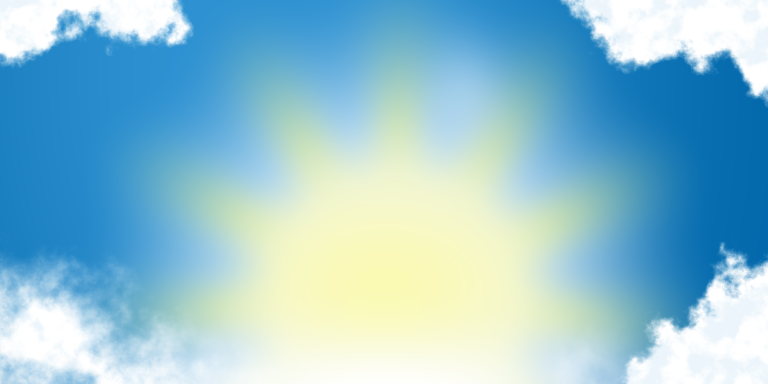
A Shadertoy shader for this background:

```glsl
// A blue sky with a soft sunlit glow fanning upward and clouds in the four corners.
// The glow is a radial falloff modulated by angle; each cloud is a union of
// tapered capsules whose distance is roughened by fractal value noise.

const vec2 SUN = vec2(1.03, 0.22);
const vec3 SKY_BRIGHT = vec3(0.18, 0.57, 0.82);
const vec3 SKY_DEEP = vec3(0.01, 0.41, 0.67);
const vec3 RAY_GREEN = vec3(0.90, 0.94, 0.72);
const vec3 GAP_BLUE = vec3(0.86, 0.93, 0.97);
const vec3 CREAM = vec3(0.96, 0.97, 0.84);
const vec3 SUN_YELLOW = vec3(0.985, 0.98, 0.69);
const vec3 CLOUD_SHADE = vec3(0.84, 0.92, 0.97);

float hash(vec2 p) {
    vec3 q = fract(vec3(p.xyx) * 0.1031);
    q += dot(q, q.yzx + 33.33);
    return fract((q.x + q.y) * q.z);
}

float noise(vec2 p) {
    vec2 i = floor(p), f = fract(p);
    f = f * f * (3.0 - 2.0 * f);
    float low = mix(hash(i), hash(i + vec2(1, 0)), f.x);
    float high = mix(hash(i + vec2(0, 1)), hash(i + vec2(1, 1)), f.x);
    return mix(low, high, f.y);
}

float fbm(vec2 p) {
    float sum = 0.0, weight = 0.5;
    for (int i = 0; i < 6; i++) {
        sum += weight * noise(p);
        p = mat2(1.6, 1.2, -1.2, 1.6) * p + 17.3;
        weight *= 0.55;
    }
    return sum / 1.08;
}

// Soft bell-shaped spot with separate horizontal and vertical radii
float spot(vec2 p, vec2 center, vec2 radius) {
    vec2 q = (p - center) / radius;
    return exp(-dot(q, q));
}

// Distance to a capsule from a to b with radius running from ra to rb
float bank(vec2 p, vec2 a, vec2 b, float ra, float rb) {
    vec2 ab = b - a;
    float t = clamp(dot(p - a, ab) / dot(ab, ab), 0.0, 1.0);
    return length(p - a - ab * t) - mix(ra, rb, t);
}

// Opacity of a cloud from its distance, edge roughness and fade depth
float cover(float dist, float rough, float fade) {
    return smoothstep(0.0, fade, rough - dist);
}

vec3 skyWithGlow(vec2 p) {
    float shade = smoothstep(0.2, 1.4, length((p - vec2(0.72, 0.8)) * vec2(1.0, 0.7)));
    vec3 sky = mix(SKY_BRIGHT, SKY_DEEP, shade);

    // Five broad rays, evenly spaced by angle around the sun
    vec2 q = p - SUN;
    float r = length(q);
    float angle = atan(q.x, q.y);
    float ray = 0.5 + 0.5 * cos((angle - 0.02) * 11.4);
    ray = mix(0.6, ray, smoothstep(0.23, 0.5, r));
    float glow = 1.0 - smoothstep(0.25, 0.85, r - 0.06 * ray);
    vec3 light = mix(GAP_BLUE, RAY_GREEN, ray);
    light = mix(light, CREAM, 1.0 - smoothstep(0.2, 0.5, r));
    light = mix(light, SUN_YELLOW, 0.9 * spot(p, vec2(1.0, 0.26), vec2(0.32, 0.19)));
    vec3 color = mix(sky, light, glow);

    // Pale gap high on the right, then white haze along the lower edge
    color = mix(color, GAP_BLUE, 0.4 * spot(p, vec2(1.21, 0.75), vec2(0.10, 0.14)));
    return mix(color, vec3(1.0), spot(p, vec2(1.0, -0.03), vec2(0.50, 0.13)));
}

vec3 addClouds(vec3 color, vec2 p) {
    float puffs = fbm(p * 9.0 + 4.0);
    float detail = fbm(p * 21.0 + 40.0);
    float rough = (puffs - 0.5) * 0.20 + (detail - 0.5) * 0.07;

    float topLeft = min(
        bank(p, vec2(0.0, 0.99), vec2(0.15, 1.02), 0.15, 0.12),
        bank(p, vec2(0.15, 1.02), vec2(0.38, 1.01), 0.12, 0.14));
    float topRight = min(
        bank(p, vec2(1.53, 1.04), vec2(1.70, 0.99), 0.13, 0.17),
        bank(p, vec2(1.74, 1.02), vec2(1.98, 0.94), 0.15, 0.18));
    float lowLeft = min(
        bank(p, vec2(0.0, 0.12), vec2(0.18, 0.12), 0.22, 0.23),
        bank(p, vec2(0.18, 0.08), vec2(0.42, -0.06), 0.21, 0.19));
    float lowRight = min(
        bank(p, vec2(2.0, 0.12), vec2(1.88, 0.06), 0.24, 0.19),
        bank(p, vec2(1.88, 0.04), vec2(1.74, -0.02), 0.19, 0.17));

    // Thin wisps reaching in from both lower corners
    float wisps = spot(p, vec2(0.58, 0.0), vec2(0.18, 0.12))
                + spot(p, vec2(1.54, 0.0), vec2(0.12, 0.13));
    color = mix(color, vec3(1.0), clamp(wisps * puffs * 1.1, 0.0, 0.8));

    float sharp = cover(min(min(topLeft, topRight), lowRight), rough, 0.055);
    float misty = cover(lowLeft, rough * 1.2 + 0.01, 0.22);
    float opacity = max(sharp, misty);
    float lit = smoothstep(0.30, 0.58, detail) * 0.5 + 0.5 * opacity;
    return mix(color, mix(CLOUD_SHADE, vec3(1.0), lit), opacity);
}

void mainImage(out vec4 fragColor, in vec2 fragCoord) {
    vec2 p = fragCoord / iResolution.xy * vec2(2.0, 1.0);
    fragColor = vec4(addClouds(skyWithGlow(p), p), 1.0);
}
```
